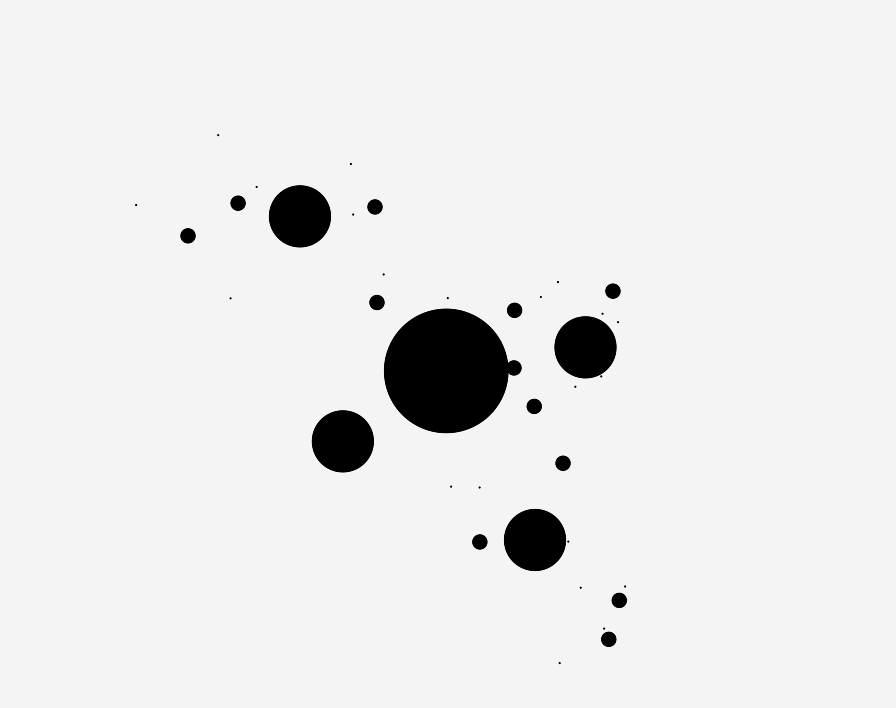
Give the GLSL for this background, as a Shadertoy shader.

```glsl
#define PAPER vec3(0.957)
#define INK vec3(0.0)
#define CORE_RADIUS 0.0881
#define PLANET_RADIUS 0.0440
#define MOON_RADIUS 0.0109
#define SPECK_RADIUS 0.0015
#define SPECKS_PER_MOON 2
#define SPECK_NEAR 0.03
#define SPECK_FAR 0.115
#define TAU 6.28319

// Centres in canvas heights, measured from the middle of the canvas
const vec2 coreCentre = vec2(-0.0025, -0.0239);

const vec2 planets[4] = vec2[4](
    vec2(-0.2091, 0.1944), vec2(-0.1485, -0.1234),
    vec2(0.1942, 0.0094), vec2(0.1229, -0.2627));

const vec2 moons[12] = vec2[12](
    vec2(-0.3672, 0.1669), vec2(-0.2965, 0.2130), vec2(-0.1031, 0.2077),
    vec2(-0.1003, 0.0727), vec2(0.0941, 0.0617), vec2(0.0932, -0.0197),
    vec2(0.2330, 0.0888), vec2(0.1218, -0.0740), vec2(0.1625, -0.1543),
    vec2(0.0450, -0.2655), vec2(0.2419, -0.3480), vec2(0.2271, -0.4030));

// Two random values in 0..1 for a seed
vec2 hash2(float seed) {
    vec3 p = fract(vec3(seed) * vec3(0.1031, 0.1030, 0.0973));
    p += dot(p, p.yzx + 33.33);
    return fract((p.xx + p.yz) * p.zy);
}

float disc(vec2 p, vec2 centre, float radius) {
    return length(p - centre) - radius;
}

// Random offset of a speck from its moon
vec2 speckOffset(float seed) {
    vec2 h = hash2(seed);
    float angle = TAU * h.x;
    return mix(SPECK_NEAR, SPECK_FAR, h.y) * vec2(cos(angle), sin(angle));
}

void mainImage(out vec4 fragColor, in vec2 fragCoord) {
    vec2 p = (fragCoord - 0.5 * iResolution.xy) / iResolution.y;
    float pixel = 1.0 / iResolution.y;

    // Core and planets
    float d = disc(p, coreCentre, CORE_RADIUS);
    for (int i = 0; i < 4; i++) {
        d = min(d, disc(p, planets[i], PLANET_RADIUS));
    }

    // Moons, each with its own scattered specks
    for (int i = 0; i < 12; i++) {
        d = min(d, disc(p, moons[i], MOON_RADIUS));
        for (int j = 0; j < SPECKS_PER_MOON; j++) {
            float seed = float(i * SPECKS_PER_MOON + j) + 1.0;
            d = min(d, disc(p, moons[i] + speckOffset(seed), SPECK_RADIUS));
        }
    }

    float coverage = 1.0 - smoothstep(-0.5 * pixel, 0.5 * pixel, d);
    fragColor = vec4(mix(PAPER, INK, coverage), 1.0);
}
```
